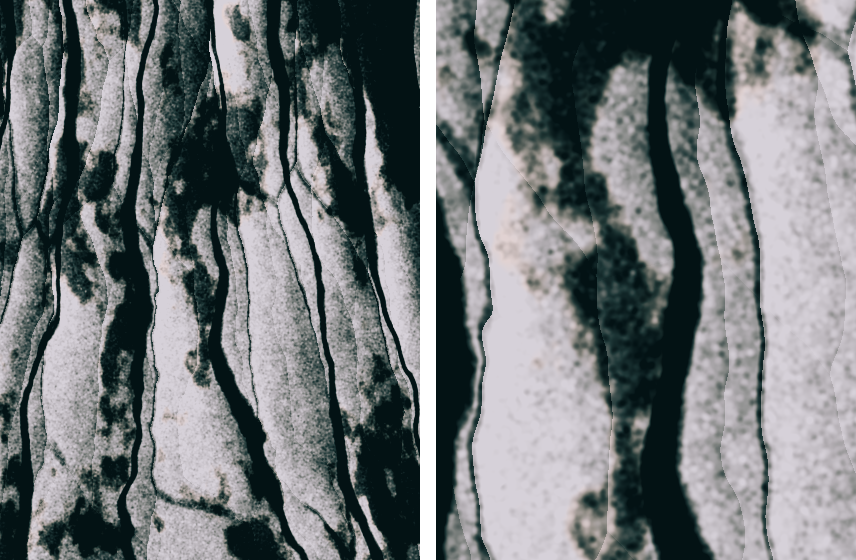
Left: the whole. Right: its middle third, enlarged.
This texture is drawn by a Shadertoy shader. Its source:

```glsl
vec2 hash2(vec2 c) {
    vec3 q = fract(c.xyx * vec3(.1031, .1030, .0973));
    q += dot(q, q.yzx + 33.33);
    return fract((q.xx + q.yz) * q.zy);
}

// Smooth cellular noise: signed soft bumps, one per cell
float bumps(vec2 p) {
    vec2 cell = floor(p), f = p - cell;
    float sum = 0.;
    for (int j = -1; j <= 1; j++)
    for (int i = -1; i <= 1; i++) {
        vec2 o = vec2(i, j), h = hash2(cell + o + 50.);
        vec2 d = o + h - f;
        float w = max(0., 1. - dot(d, d));
        sum += w * w * (2. * fract(dot(h, vec2(91.7, 57.3))) - 1.);
    }
    return sum;
}

float rough(vec2 p) {
    float sum = 0., amp = 1.;
    for (int k = 0; k < 4; k++) {
        sum += amp * bumps(p);
        p = p * 2.07 + 13.7;
        amp *= .5;
    }
    return sum;
}

// Rock facets: x is the offset across the facet, y the gap to its border
vec2 facet(vec2 p) {
    vec2 cell = floor(p), f = p - cell;
    float near = 9., next = 9., across = 0.;
    for (int j = -1; j <= 1; j++)
    for (int i = -1; i <= 1; i++) {
        vec2 o = vec2(i, j);
        vec2 d = o + hash2(cell + o + 80.) - f;
        float r = length(d);
        if (r < near) {
            next = near;
            near = r;
            across = d.x;
        } else next = min(next, r);
    }
    return vec2(across, next - near);
}

// Long clefts: x is darkness, y the lit right rim minus the left shadow
vec2 clefts(vec2 q) {
    vec2 result = vec2(0);
    for (int i = 0; i < 7; i++) {
        float k = float(i);
        float wobble = .012 * sin(q.y * 9. + k * 2.4) + .005 * sin(q.y * 23. + k * 5.);
        float d = q.x - .01 - .122 * k - wobble;
        float swell = .5 + .5 * sin(q.y * 7. + k * 1.9);
        float width = .003 + .009 * swell * swell;
        float away = max(abs(d) - width, 0.);
        result.x = max(result.x, 1. - smoothstep(width * .5, width + .003, abs(d)));
        result.y += sign(d) * smoothstep(0., .003, away) * exp(-away / .022) * (.4 + .6 * swell);
    }
    return result;
}

vec3 rockColor(float tone) {
    vec3 ramp[6] = vec3[6](
        vec3(.01, .07, .08), vec3(.12, .22, .22), vec3(.32, .37, .36),
        vec3(.53, .54, .53), vec3(.70, .68, .70), vec3(.84, .82, .85));
    float level = (tone - .1) / .168;
    vec3 color = ramp[0];
    for (int i = 1; i < 6; i++)
        color = mix(color, ramp[i], clamp(level - float(i - 1), 0., 1.));
    return color;
}

void mainImage(out vec4 fragColor, in vec2 fragCoord) {
    vec2 p = fragCoord / iResolution.y;

    // Flow: upright at the top, fanning out toward the bottom
    float drop = 1. - p.y;
    float lean = mix(-.1, .17, smoothstep(0., .65, p.x));
    vec2 q = vec2(p.x - lean * drop * (.5 + .5 * drop), p.y);
    q.x += .011 * rough(p * vec2(9., 6.));

    // Lit facets, more rugged in the upper part
    float rugged = mix(.6, 1.2, smoothstep(.2, .7, p.y));
    vec2 slab = facet(q * vec2(8., 1.7));
    vec2 shard = facet(q * vec2(18., 4.5) + 7.);
    vec2 cleft = clefts(q);
    float streak = rough(q * vec2(17., 3.) + 21.);

    // Mossy stains, gathered in a band and at the upper left
    float band = (p.y - .64 + .04 * sin(p.x * 11.)) / .05;
    float bias = .3 * exp(-band * band)
               + .25 * smoothstep(.3, 0., p.x) * smoothstep(.4, .7, p.y);
    float mottle = rough(p * vec2(30., 24.));
    float stain = smoothstep(.15, .6, rough(q * vec2(11., 3.4) + 40.) + .35 * mottle + bias);

    float light = .38 + rugged * (1.1 * slab.x + .5 * shard.x) + .35 * streak
                + .1 * mottle + .45 * cleft.y - 1.4 * stain;
    float seam = 1. - smoothstep(.01, .05, slab.y);
    light -= .9 * seam * smoothstep(-.2, .3, streak) + 2.2 * cleft.x;
    light += .3 * bumps(p * 300.) + .15 * bumps(p * 140.);

    // Even out the tones, then warm the stain borders
    float tone = 1. / (1. + exp(-2.4 * light));
    vec3 color = rockColor(tone);
    color += vec3(.045, .005, -.03) * 4. * stain * (1. - stain) * tone;
    fragColor = vec4(color, 1.);
}
```
